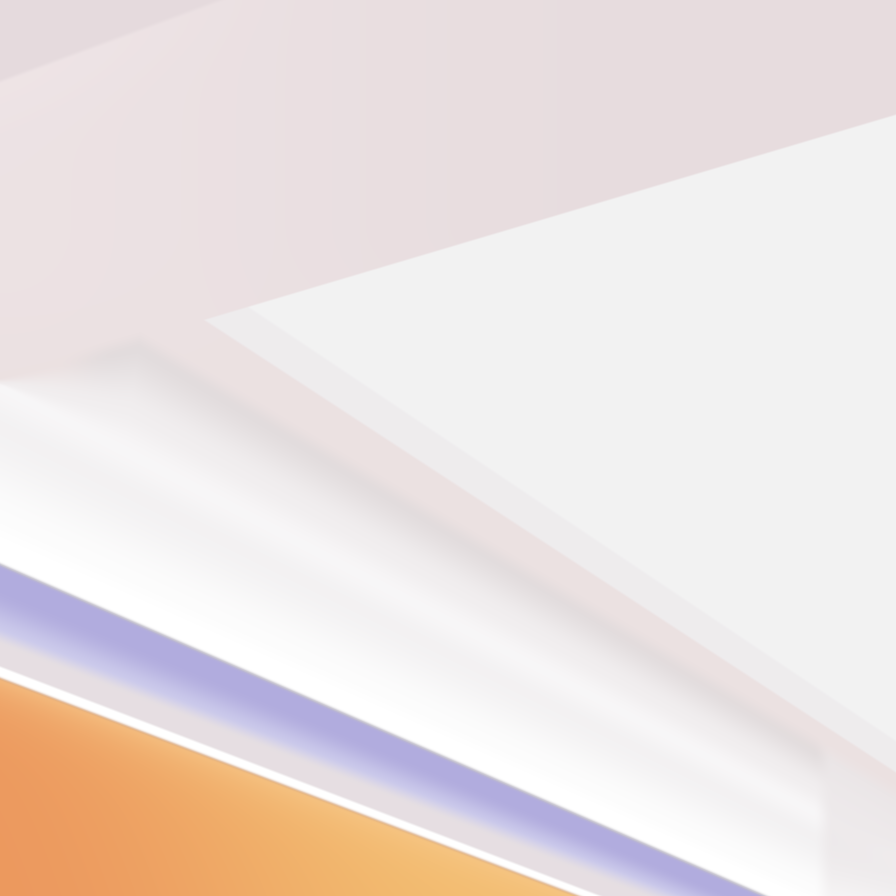
A three.js fragment shader for this background:

```glsl
// Pale folded sheets: a pink wall, a white wedge panel, a softly shaded shelf,
// then a lavender strip and an orange corner. Every part is cut by straight
// lines, using signed distances, and shaded by ratios between those lines.
varying vec2 vUv;

const vec3 WALL_LIGHT = vec3(0.925, 0.885, 0.892);
const vec3 WALL_DEEP = vec3(0.906, 0.863, 0.871);
const vec3 WALL_LOW = vec3(0.922, 0.882, 0.882);
const vec3 PANEL = vec3(0.949);
const vec3 PANEL_RIM = vec3(0.933, 0.925, 0.931);
const vec3 SHADOW = vec3(0.882, 0.858, 0.862);
const vec3 SHELF = vec3(0.944, 0.932, 0.936);
const vec3 GLINT = vec3(0.970, 0.964, 0.968);
const vec3 LAVENDER = vec3(0.695, 0.675, 0.870);
const vec3 LAVENDER_PALE = vec3(0.805, 0.800, 0.925);
const vec3 GAP = vec3(0.900, 0.872, 0.885);
const vec3 ORANGE = vec3(0.925, 0.600, 0.370);
const vec3 AMBER = vec3(0.950, 0.735, 0.435);
const vec3 AMBER_PALE = vec3(0.970, 0.790, 0.550);

// Signed distance to the line a-b, positive above it when b lies to the right.
float above(vec2 p, vec2 a, vec2 b) {
  vec2 d = normalize(b - a);
  return d.x * (p.y - a.y) - d.y * (p.x - a.x);
}

// Soft step across zero, with the given half width.
float cover(float d, float soft) {
  return smoothstep(-soft, soft, d);
}

// Thin soft stroke around zero distance.
float stroke(float d, float width) {
  return exp(-d * d / (width * width));
}

// Position from 0 to 1 between an upper and a lower line.
float between(float belowUpper, float aboveLower) {
  float u = max(belowUpper, 0.0);
  return u / (u + max(aboveLower, 0.0) + 0.0001);
}

// Pink wall, with a deeper fold in the upper left corner.
vec3 wall(vec2 p) {
  float fold = above(p, vec2(0.0, 0.909), vec2(0.247, 1.0));
  vec3 c = mix(WALL_LIGHT, WALL_DEEP, smoothstep(0.0, 0.75, p.x));
  c = mix(c, WALL_LOW, smoothstep(0.75, 0.5, p.y));
  c += 0.008 * stroke(min(fold, 0.0), 0.05) * smoothstep(0.4, 0.0, p.x);
  return mix(c, vec3(0.898, 0.856, 0.867), cover(fold, 0.003));
}

// Shelf: shadow under the crest, a glint, then a rise to pure white.
vec3 shelf(vec2 p, float crest, float strip) {
  float glint = above(p, vec2(0.0, 0.570), vec2(0.911, 0.092));
  float s = between(-crest, glint);
  float r = between(-glint, strip);
  float tip = smoothstep(0.055, 0.13, p.x);
  vec3 shade = mix(mix(WALL_LOW, SHADOW, tip), SHELF, smoothstep(0.0, 0.65, s));
  vec3 c = mix(shade, GLINT, smoothstep(0.6, 1.0, s));
  vec3 lower = mix(GLINT, vec3(0.952, 0.946, 0.950), smoothstep(0.0, 0.22, r));
  lower = mix(lower, vec3(0.988), smoothstep(0.22, 0.75, r));
  lower = mix(lower, vec3(1.0), smoothstep(0.72, 0.88, r));
  c = mix(c, lower, cover(-glint, 0.004));
  float end = smoothstep(0.908, 0.930, p.x) * smoothstep(-0.08, 0.08, p.y);
  return mix(c, vec3(0.925, 0.908, 0.913), 0.85 * end);
}

// White wedge with a slightly darker lower rim.
vec3 addPanel(vec3 c, vec2 p) {
  float top = above(p, vec2(0.228, 0.643), vec2(1.0, 0.872));
  float outer = above(p, vec2(0.228, 0.643), vec2(1.0, 0.138));
  float inner = above(p, vec2(0.277, 0.6575), vec2(1.0, 0.173));
  vec3 face = mix(PANEL_RIM, PANEL, cover(inner, 0.002));
  return mix(c, face, cover(-top, 0.0015) * cover(outer, 0.0018));
}

// Lavender strip fading down into a grey pink gap.
vec3 addStrip(vec3 c, vec2 p, float strip) {
  float base = above(p, vec2(0.0, 0.290), vec2(0.742, 0.0));
  float t = between(-strip, base);
  vec3 band = mix(LAVENDER, LAVENDER_PALE, smoothstep(0.35, 1.0, t));
  band = mix(GAP, band, cover(base, 0.009));
  c = mix(c, band, cover(-strip, 0.0015));
  return mix(c, vec3(0.76, 0.75, 0.78), 0.7 * stroke(strip, 0.002));
}

// Orange corner behind a bright white lip.
vec3 addCorner(vec3 c, vec2 p) {
  float lip = above(p, vec2(0.0, 0.256), vec2(0.670, 0.0));
  float edge = above(p, vec2(0.0, 0.243), vec2(0.645, 0.0));
  vec3 fill = mix(ORANGE, AMBER, smoothstep(0.0, 0.55, p.x + 0.35 * p.y));
  fill = mix(fill, AMBER_PALE, 0.65 * exp(min(edge, 0.0) / 0.025));
  c = mix(c, vec3(1.0), cover(-lip, 0.0018));
  c = mix(c, fill, cover(-edge, 0.0015));
  return mix(c, vec3(0.80, 0.62, 0.50), 0.45 * stroke(edge, 0.0018));
}

void main() {
  vec2 p = vUv;
  float strip = above(p, vec2(0.0, 0.370), vec2(0.853, 0.0));
  float crest = above(p, vec2(0.169, 0.613), vec2(1.0, 0.115));
  float cap = above(p, vec2(0.0, 0.578), vec2(0.16, 0.622));
  float roof = max(crest, cap);

  // Wall darkens towards the crest, then gives way to the shelf.
  vec3 color = wall(p);
  color = mix(color, shelf(p, roof, strip), cover(-roof, 0.012));
  color = addPanel(color, p);
  color = addStrip(color, p, strip);
  color = addCorner(color, p);
  gl_FragColor = vec4(color, 1.0);
}
```
